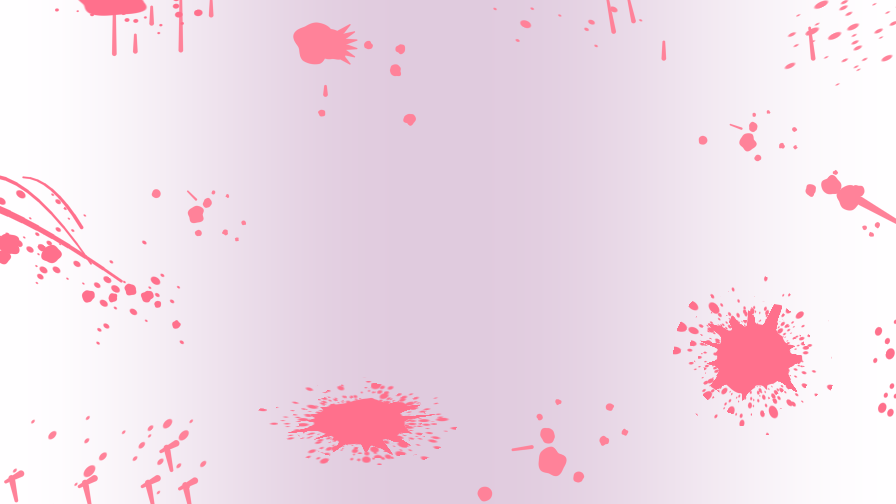
This background is drawn by a WebGL 2 fragment shader. Its source:

```glsl
#version 300 es
precision highp float;
// Pink paint splashes around the border of a lilac and white gradient.
uniform vec2 u_resolution;
out vec4 outColor;

const vec2 CANVAS = vec2(768.0, 432.0); // layout units across the canvas
const vec3 WHITE = vec3(1.0, 0.995, 1.0);
const vec3 LILAC = vec3(0.88, 0.797, 0.872);
const vec3 INK = vec3(1.0, 0.44, 0.55);
const vec3 SOFT_INK = vec3(1.0, 0.51, 0.60);
const float TAU = 6.2831853;

// Spray regions: centre and radii, then angle, cell size, stretch, density
const vec4 AREA[7] = vec4[7](vec4(38, 230, 62, 55), vec4(112, 172, 58, 58),
  vec4(120, 426, 95, 25), vec4(766, 122, 24, 85), vec4(480, 430, 110, 50),
  vec4(725, 402, 75, 48), vec4(85, 30, 130, 68));
const vec4 SPRAY[7] = vec4[7](vec4(-0.6, 7, 1.5, 0.4), vec4(-0.6, 8, 1.5, 0.42),
  vec4(0.1, 7, 1.3, 0.5), vec4(1.2, 9, 1.3, 0.75), vec4(-0.4, 8, 1.6, 0.3),
  vec4(0.45, 6, 2.6, 0.55), vec4(0.8, 9, 1.7, 0.36));
// Drops: centre and radius
const vec3 LEFT_DROPS[9] = vec3[9](vec3(8, 222, 9), vec3(44, 214, 8),
  vec3(76, 178, 5), vec3(97, 177, 4), vec3(112, 184, 5), vec3(126, 178, 5),
  vec3(151, 154, 3.5), vec3(135, 171, 3), vec3(3, 212, 6));
const vec3 DROPS[15] = vec3[15](vec3(270, 396, 17), vec3(282, 394, 15),
  vec3(316, 393, 3.5), vec3(343, 390, 4), vec3(339, 371, 5), vec3(351, 330, 5),
  vec3(276, 335, 3.2), vec3(695, 269, 5), vec3(712, 273, 8), vec3(735, 268, 5.5),
  vec3(728, 262, 10), vec3(716, 284, 2), vec3(741, 237, 2), vec3(752, 239, 2.3),
  vec3(747, 231, 2));
const vec3 CLUSTER[9] = vec3[9](vec3(0, 0, 7), vec3(10, 10, 4), vec3(15, 19, 1.5),
  vec3(27, 16, 1.5), vec3(2, -16, 2.6), vec3(25, -15, 2.5), vec3(35, -21, 1.7),
  vec3(41, -7, 1.9), vec3(-34, 18, 3.5));
// Cluster copies: centre, turn, scale
const vec4 COPIES[3] = vec4[3](vec4(168, 248, 0, 1), vec4(641, 310, 0.44, 1),
  vec4(473, 36, 0.93, 1.65));
// Runs of paint, from start to end
const vec4 RUNS[10] = vec4[10](vec4(98, 432, 98, 386), vec4(116, 402, 116, 388),
  vec4(155, 432, 155, 389), vec4(130, 426, 130, 412), vec4(181, 432, 181, 419),
  vec4(569, 396, 569, 382), vec4(279, 358, 279, 351), vec4(521, 432, 526, 405),
  vec4(539, 432, 543, 414), vec4(694, 408, 697, 382));
const vec2 TEES[5] = vec2[5](vec2(144, 48), vec2(128, 18), vec2(74, 18),
  vec2(11, 22), vec2(160, 16));

float hash(vec2 p) {
  vec3 q = fract(p.xyx * 0.1031);
  q += dot(q, q.yzx + 33.33);
  return fract((q.x + q.y) * q.z);
}
mat2 turn(float a) { return mat2(cos(a), sin(a), -sin(a), cos(a)); }

// Smooth noise that closes around a circle
float ringNoise(float angle, float n, float seed) {
  float x = fract(angle / TAU) * n, i = floor(x);
  return mix(hash(vec2(i, seed)), hash(vec2(mod(i + 1.0, n), seed)), smoothstep(0.0, 1.0, x - i));
}
float blob(vec2 p, vec3 drop) {
  vec2 q = p - drop.xy;
  float wobble = ringNoise(atan(q.y, q.x + 1e-4), 9.0, drop.x) - 0.5;
  return length(q) - drop.z * (1.0 + 0.35 * wobble);
}
float streak(vec2 p, vec2 a, vec2 b, float ra, float rb) {
  float h = clamp(dot(p - a, b - a) / dot(b - a, b - a), 0.0, 1.0);
  return length(p - mix(a, b, h)) - mix(ra, rb, h);
}
float curve(vec2 p, vec2 a, vec2 c, vec2 b, float ra, float rb) {
  float d = 1e3;
  vec2 last = a;
  for (int i = 1; i <= 8; i++) {
    float t = float(i) / 8.0, w = mix(ra, rb, t);
    vec2 next = mix(mix(a, c, t), mix(c, b, t), t);
    d = min(d, streak(p, last, next, w, w));
    last = next;
  }
  return d;
}
// One random drop in a unit cell, kept with the given chance
float cellDrop(vec2 u, float chance, float seed) {
  vec2 id = floor(u) + seed;
  float r = mix(0.1, 0.42, pow(hash(id + 7.3), 2.0));
  vec2 jitter = (vec2(hash(id + 19.1), hash(id + 41.7)) - 0.5) * (1.0 - 2.0 * r);
  return hash(id) < chance ? length(fract(u) - 0.5 - jitter) - r : 1.0;
}
float spray(vec2 p, vec4 area, vec4 s) {
  vec2 size = s.y * vec2(s.z, 1.0);
  vec2 u = (p - area.xy) * turn(s.x) / size;
  vec2 centre = turn(s.x) * ((floor(u) + 0.5) * size);
  float fade = 1.0 - length(centre / area.zw);
  return cellDrop(u, s.w * smoothstep(0.0, 0.6, fade), area.x) * s.y;
}
// Spiky core with droplets thrown outward on a polar grid
float burst(vec2 p, vec2 c, vec2 radii) {
  vec2 q = (p - c) / radii;
  float a = atan(q.y, q.x + 1e-5), r = max(length(q), 0.01), unit = min(radii.x, radii.y);
  float edge = 0.75 + 0.25 * ringNoise(a, 13.0, c.x) + 0.65 * pow(ringNoise(a, 53.0, c.y), 4.0);
  float d = (r - edge) * unit;
  for (float n = 38.0; n < 80.0; n += 26.0) {
    vec2 u = vec2(a, log(r) / 1.6) * n / TAU;
    d = min(d, cellDrop(u, 0.75 * smoothstep(2.1, 0.8, r), c.x + n) * r * TAU / n * unit);
  }
  return d;
}

void main() {
  vec2 p = gl_FragCoord.xy / u_resolution * CANVAS;
  float aa = 0.7 * CANVAS.y / u_resolution.y;
  float lilac = smoothstep(-0.1, 1.05, min((p.x - 40.0) / 290.0, (735.0 - p.x) / 310.0));
  vec3 color = mix(WHITE, LILAC, lilac);

  // Bursts and the sweeping splash on the left
  float ink = min(burst(p, vec2(645, 127), vec2(36, 34)), burst(p, vec2(312, 70), vec2(46, 21)));
  ink = min(ink, curve(p, vec2(-4, 254), vec2(40, 236), vec2(104, 191), 3.2, 1.2));
  ink = min(ink, curve(p, vec2(-4, 281), vec2(30, 276), vec2(78, 206), 1.7, 0.8));
  ink = min(ink, curve(p, vec2(20, 280), vec2(44, 280), vec2(70, 237), 0.7, 1.5));
  for (int i = 0; i < 9; i++) ink = min(ink, blob(p, LEFT_DROPS[i]));
  ink = min(ink, blob((p - vec2(97, 432)) * vec2(0.42, 1), vec3(0, 0, 13)));

  // Loose drops, spray and runs
  float soft = 1e3;
  for (int i = 0; i < 7; i++) {
    float d = spray(p, AREA[i], SPRAY[i]);
    if (i < 4) ink = min(ink, d); else soft = min(soft, d);
  }
  for (int i = 0; i < 15; i++) soft = min(soft, blob(p, DROPS[i]));
  for (int i = 0; i < 10; i++) soft = min(soft, streak(p, RUNS[i].xy, RUNS[i].zw, 1.2, 2.0));
  for (int i = 0; i < 5; i++) {
    vec2 q = p - TEES[i];
    soft = min(soft, streak(q, vec2(-1, 0), vec2(3, -19), 2.8, 1.6));
    soft = min(soft, streak(q, vec2(-6, -3), vec2(7, 4), 1.4, 2.8));
  }
  for (float a = -0.7; a < 0.8; a += 0.28)
    soft = min(soft, streak(p, vec2(280, 394), vec2(280, 394) + 26.0 * vec2(cos(a), sin(a)), 6.0, 0.6));
  soft = min(soft, streak(p, vec2(730, 264), vec2(772, 240), 4.0, 1.8));
  for (int k = 0; k < 3; k++) {
    vec2 q = (p - COPIES[k].xy) * turn(COPIES[k].z) / COPIES[k].w;
    float d = streak(q, vec2(-7, 20), vec2(0, 13), 0.7, 1.0);
    for (int i = 0; i < 9; i++) d = min(d, blob(q, CLUSTER[i]));
    soft = min(soft, d * COPIES[k].w);
  }

  color = mix(color, SOFT_INK, smoothstep(aa, -aa, soft));
  color = mix(color, INK, smoothstep(aa, -aa, ink));
  outColor = vec4(color, 1.0);
}
```
